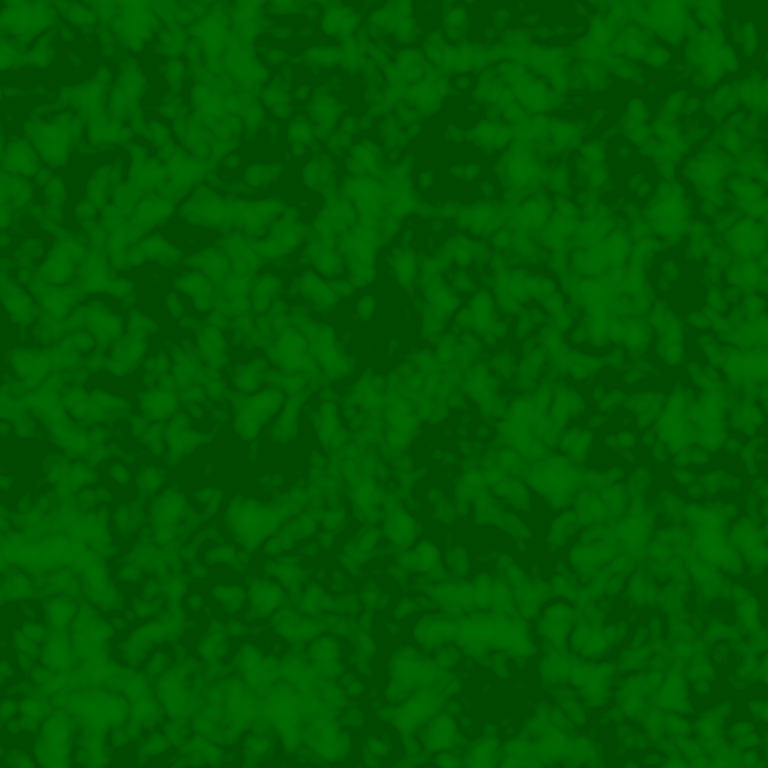
Reproduce this texture procedurally as a WebGL 2 fragment shader.

```glsl
#version 300 es
precision highp float;

#define BLOB_CELLS 20.0
#define DETAIL_WEIGHT 0.5
#define DRIFT_WEIGHT 0.5
#define CREASE_SOFTNESS 0.035
#define FLOOR_LEVEL 0.10
#define SATURATION_RATE 3.0
#define DARK_GREEN 0.282
#define GREEN_RANGE 0.145

uniform vec2 u_resolution;
out vec4 fragColor;

// Integer hash of a lattice point, mapped to 0..1
float hash(ivec2 cell, uint seed) {
    uint h = uint(cell.x) * 73856093u ^ uint(cell.y) * 19349663u ^ seed * 83492791u;
    h = (h ^ (h >> 16)) * 2146121005u;
    h = (h ^ (h >> 15)) * 2221713035u;
    h ^= h >> 16;
    return float(h >> 8) / 16777216.0;
}

float cornerSlope(ivec2 cell, vec2 offset, uint seed) {
    float angle = 6.28318 * hash(cell, seed);
    return dot(vec2(cos(angle), sin(angle)), offset);
}

// Signed gradient noise with quintic blending
float gradientNoise(vec2 p, uint seed) {
    ivec2 cell = ivec2(floor(p));
    vec2 f = fract(p);
    vec2 w = f * f * f * (f * (f * 6.0 - 15.0) + 10.0);
    float a = cornerSlope(cell, f, seed);
    float b = cornerSlope(cell + ivec2(1, 0), f - vec2(1.0, 0.0), seed);
    float c = cornerSlope(cell + ivec2(0, 1), f - vec2(0.0, 1.0), seed);
    float d = cornerSlope(cell + ivec2(1, 1), f - vec2(1.0, 1.0), seed);
    return mix(mix(a, b, w.x), mix(c, d, w.x), w.y);
}

// Absolute value with a rounded valley
float softAbs(float x) {
    return sqrt(x * x + CREASE_SOFTNESS * CREASE_SOFTNESS) - CREASE_SOFTNESS * 0.5;
}

// Blobs separated by creases, plus a broad drift in brightness
float foliage(vec2 uv) {
    vec2 p = uv * BLOB_CELLS;
    float blobs = softAbs(gradientNoise(p, 1u));
    float detail = softAbs(gradientNoise(p * 2.0 + 0.37, 2u));
    float drift = gradientNoise(p * 0.5 + 0.61, 3u);
    return blobs + DETAIL_WEIGHT * detail + DRIFT_WEIGHT * drift;
}

void main() {
    vec2 uv = gl_FragCoord.xy / min(u_resolution.x, u_resolution.y);

    // Flat dark hollows below the floor, rounded highlights above it
    float height = max(foliage(uv) - FLOOR_LEVEL, 0.0);
    float glow = 1.0 - exp(-SATURATION_RATE * height);
    fragColor = vec4(0.0, DARK_GREEN + GREEN_RANGE * glow, 0.0, 1.0);
}
```
